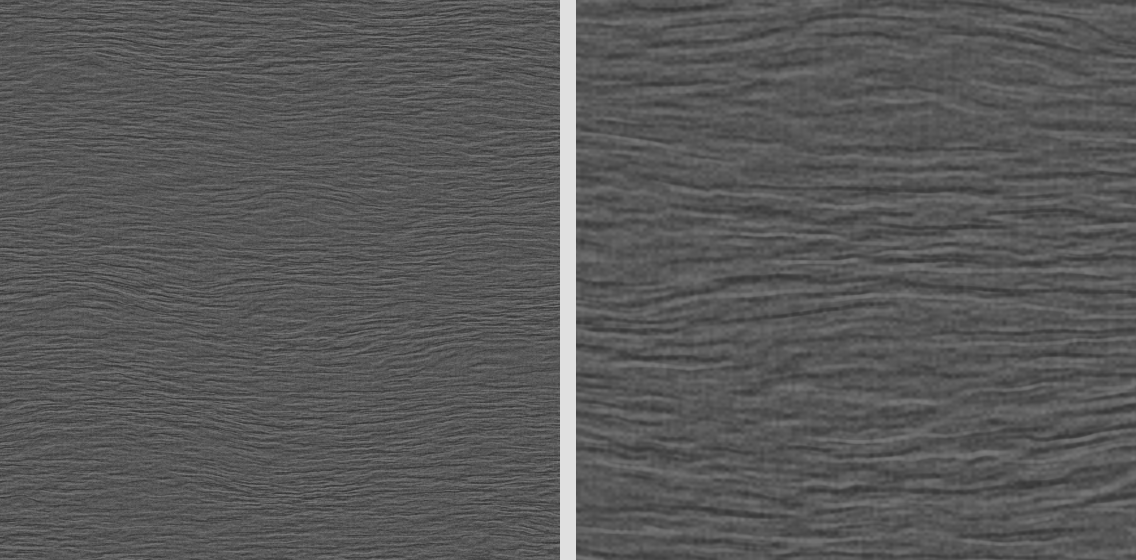
Left: the whole. Right: its middle third, enlarged.
Reproduce this texture map procedurally as a Shadertoy shader.

```glsl
// Dark grey embossed wood grain: fine wavy horizontal furrows lit from above.
#define BASE_GREY 0.342
#define RELIEF 0.255
#define SOFT_LIMIT 2.0
#define SPECKLE 0.075
#define LIGHT_STEP vec2(-0.0004, 0.0010)
#define LONG_GRAIN vec2(17.0, 160.0)
#define MID_GRAIN vec2(38.0, 235.0)
#define FINE_GRAIN vec2(110.0, 330.0)
#define CALM 0.65
#define ROUGH 1.35

float hash(vec2 p) {
    return fract(sin(dot(p, vec2(127.1, 311.7))) * 43758.5453);
}

// Smooth value noise
float noise(vec2 p) {
    vec2 cell = floor(p);
    vec2 f = fract(p);
    f = f * f * (3.0 - 2.0 * f);
    float low = mix(hash(cell), hash(cell + vec2(1.0, 0.0)), f.x);
    float high = mix(hash(cell + vec2(0.0, 1.0)), hash(cell + vec2(1.0, 1.0)), f.x);
    return mix(low, high, f.y);
}

// One row of fibre, shifted at random so that ends do not line up
float fibreRow(float x, float row) {
    x += 37.0 * hash(vec2(row, 5.3));
    float cell = floor(x);
    float f = smoothstep(0.0, 1.0, x - cell);
    return mix(hash(vec2(cell, row)), hash(vec2(cell + 1.0, row)), f);
}

// Noise made of staggered horizontal fibres
float fibres(vec2 p) {
    float row = floor(p.y);
    float f = smoothstep(0.0, 1.0, p.y - row);
    return mix(fibreRow(p.x, row), fibreRow(p.x, row + 1.0), f);
}

// Bends the straight grain into waves, loops and ragged edges
vec2 bendGrain(vec2 p) {
    float waves = 0.034 * noise(p * vec2(2.6, 3.5) + 3.7);
    float loops = 0.026 * noise(p * vec2(5.5, 12.0) + 17.2);
    float ripple = 0.0035 * noise(p * vec2(24.0, 42.0) + 41.0);
    float ragged = 0.0018 * noise(p * vec2(90.0, 130.0) + 63.0);
    return p + vec2(0.0, waves + loops + ripple + ragged);
}

// Depth of the furrows, from crisp cuts to fine fibres
float grooveDepth(vec2 p) {
    vec2 q = bendGrain(p);
    float cuts = smoothstep(0.46, 0.76, fibres(q * LONG_GRAIN));
    float strands = smoothstep(0.32, 0.82, fibres(q * MID_GRAIN + 71.0));
    float fine = fibres(q * FINE_GRAIN + 143.0);
    return 0.48 * cuts + 0.42 * strands + 0.36 * fine;
}

void mainImage(out vec4 fragColor, in vec2 fragCoord) {
    vec2 p = fragCoord / iResolution.y;

    // Upper walls of a furrow fall dark, lower walls catch light
    float slope = grooveDepth(p + LIGHT_STEP) - grooveDepth(p - LIGHT_STEP);

    // Calm and rough patches follow the grain; steep walls level off
    float patches = noise(bendGrain(p) * vec2(4.0, 14.0) + 9.0);
    slope *= mix(CALM, ROUGH, patches);
    slope /= sqrt(1.0 + pow(SOFT_LIMIT * abs(slope), 2.0));

    // Matte surface grain
    float speckle = noise(p * vec2(430.0, 470.0)) - 0.5;
    float grey = BASE_GREY + RELIEF * slope + SPECKLE * speckle;

    fragColor = vec4(vec3(clamp(grey, 0.12, 0.62)), 1.0);
}
```
